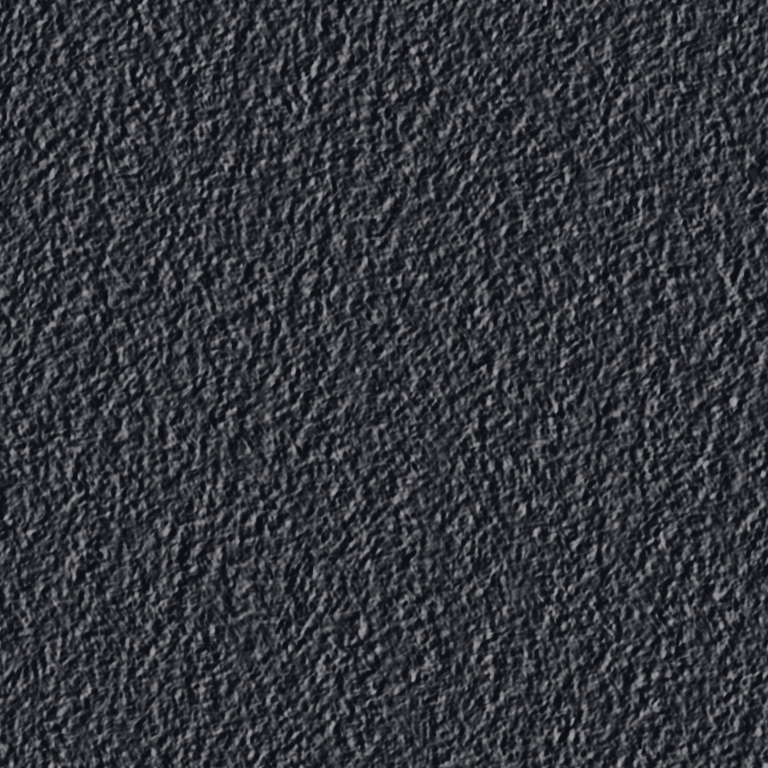
Write a Shadertoy shader that draws this texture.

```glsl
// Rough charcoal stone: a fine embossed grain lit from the left.
// Cellular noise scatters oval lumps over jittered cells; the slope of each
// lump towards the light is summed over three sizes and mapped to grey tones.

#define GRAIN_CELLS 82.0    // main lumps across the canvas
#define COARSE_WEIGHT 0.30  // share of the large lumps
#define MAIN_WEIGHT 0.80    // share of the main lumps
#define FINE_WEIGHT 0.55    // share of the small lumps
#define LIGHT_ANGLE 2.78    // direction towards the light, in radians
#define SHORTEN 1.10        // shrinks ridges along their length
#define OVALNESS 1.0        // how far single lumps depart from round
#define PATCHINESS 0.10     // slow change of contrast
#define MID_TONE 0.182      // tone of a flat area
#define CONTRAST 0.130      // tone change per unit of slope
#define GLINT 0.031         // extra light on the steepest slopes
#define SLOPE_LIMIT 2.35    // steepest slope that the tones can show

vec3 hash3(vec2 cell) {
    vec3 p = fract(cell.xyx * vec3(0.1031, 0.1030, 0.0973));
    p += dot(p, p.yxz + 33.33);
    return fract((p.xxy + p.yzz) * p.zyx);
}

// Slope along x of raised and sunken oval lumps, with about unit variance.
float lumpSlope(vec2 p) {
    vec2 cell = floor(p);
    float slope = 0.0;
    for (int y = -1; y <= 1; y++) {
        for (int x = -1; x <= 1; x++) {
            vec2 neighbour = cell + vec2(x, y);
            vec3 rnd = hash3(neighbour);
            vec2 offset = p - neighbour - rnd.xy;

            // Each lump is narrowed along its own random axis.
            float turn = 6.2832 * fract(rnd.z * 7.0);
            vec2 axis = vec2(cos(turn), sin(turn));
            vec2 steep = offset + OVALNESS * dot(offset, axis) * axis;
            float falloff = max(1.0 - dot(offset, steep), 0.0);

            float signedRnd = 2.0 * rnd.z - 1.0;
            float lumpHeight = sign(signedRnd) * mix(0.6, 1.0, abs(signedRnd));
            slope += lumpHeight * 6.0 * falloff * falloff * steep.x;
        }
    }
    return slope / 1.14;
}

// Layered sines that bend the grain slightly.
vec2 wander(vec2 p) {
    return sin(p.yx * vec2(29.0, 33.0) + vec2(0.7, 2.1))
         + 0.5 * sin(p.yx * vec2(71.0, 63.0) + 9.0 * p + vec2(4.0, 1.3));
}

// Neutral grey with a cool tint that fades towards the light tones.
vec3 stoneColour(float tone) {
    vec3 coolTint = mix(vec3(0.0, 0.011, 0.030), vec3(0.0, 0.0, 0.018),
                        clamp(tone * 2.0, 0.0, 1.0));
    return vec3(tone) + coolTint;
}

void mainImage(out vec4 fragColor, in vec2 fragCoord) {
    vec2 uv = fragCoord / iResolution.y;

    // Frame with x towards the light and y along the ridges.
    vec2 light = vec2(cos(LIGHT_ANGLE), sin(LIGHT_ANGLE));
    vec2 bent = uv + 0.002 * wander(uv);
    vec2 p = vec2(dot(bent, light), SHORTEN * dot(bent, vec2(-light.y, light.x)));

    // Three sizes of grain.
    vec2 grain = p * GRAIN_CELLS;
    float slope = MAIN_WEIGHT * lumpSlope(grain + 17.0)
                + COARSE_WEIGHT * lumpSlope(grain * 0.53 + 131.0)
                + FINE_WEIGHT * lumpSlope(grain * 1.75 + 257.0);

    // Rougher and smoother patches, with a faint drift in brightness.
    slope *= 1.0 + PATCHINESS * lumpSlope(uv * 17.0 + 71.0);
    slope += 0.08 * lumpSlope(uv * 26.0 + 43.0);

    // Tone curve: extremes are compressed, shadows flatten, highlights steepen.
    slope = SLOPE_LIMIT * tanh(slope / SLOPE_LIMIT);
    float tone = MID_TONE + CONTRAST * slope + GLINT * slope * slope;

    fragColor = vec4(stoneColour(tone), 1.0);
}
```
